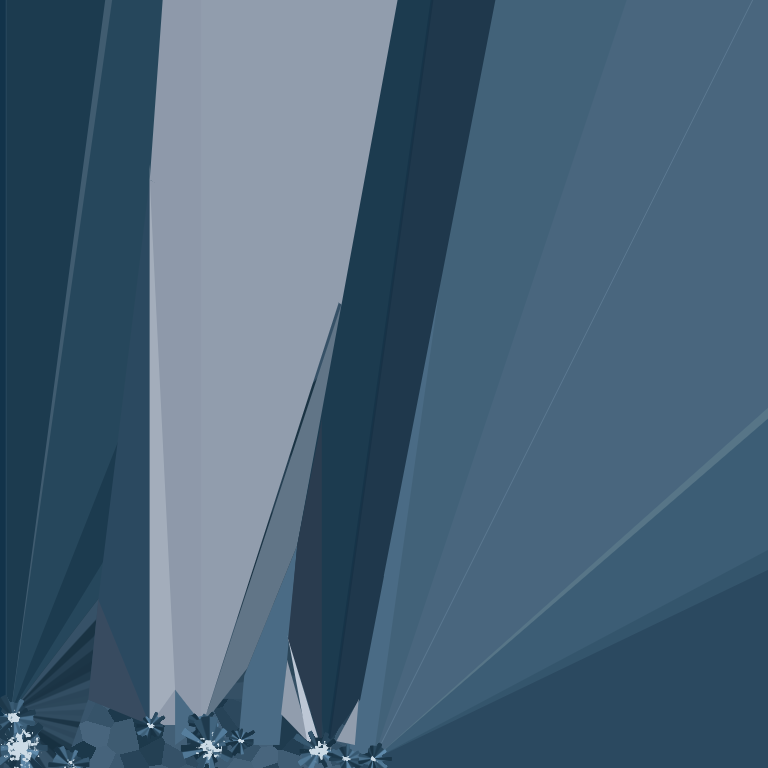
Reproduce this background procedurally as a Shadertoy shader.

```glsl
// Tall slate-blue crystal planes rising from a row of small glinting rosettes.
// Convex facets and ray fans are painted back to front in canvas units;
// hashed Voronoi chips and angular shards fill the broken lower edge.

const vec3 NAVY = vec3(.11, .23, .31);
const vec3 TEAL = vec3(.15, .28, .36);
const vec3 SLATE = vec3(.17, .285, .375);
const vec3 STEEL = vec3(.285, .4, .495);
const vec3 BLUE = vec3(.29, .42, .52);
const vec3 GREY = vec3(.38, .46, .53);
const vec3 PALE = vec3(.57, .615, .68);
const vec3 LIGHT = vec3(.64, .68, .735);

float hash(vec2 p) {
    p = fract(p * vec2(.1031, .1137) + .17);
    p += dot(p, p.yx + 33.3);
    return fract((p.x + p.y) * p.x * 7.31);
}

float noise(vec2 p) {
    vec2 i = floor(p), f = smoothstep(0., 1., fract(p));
    return mix(mix(hash(i), hash(i + vec2(1, 0)), f.x),
               mix(hash(i + vec2(0, 1)), hash(i + 1.), f.x), f.y);
}

// Antialiased coverage of a signed distance, positive inside
float cover(float d) { return clamp(d * iResolution.y + .5, 0., 1.); }

// Signed distance to the line a-b, positive on its right side
float edge(vec2 p, vec2 a, vec2 b) {
    vec2 d = b - a, q = p - a;
    return (q.x * d.y - q.y * d.x) / length(d);
}

// Convex facets; corners run clockwise, two to a vec4
float tri(vec2 p, vec4 s, vec2 c) {
    return cover(min(edge(p, s.xy, s.zw), min(edge(p, s.zw, c), edge(p, c, s.xy))));
}
float quad(vec2 p, vec4 s, vec4 t) {
    return cover(min(min(edge(p, s.xy, s.zw), edge(p, s.zw, t.xy)),
                     min(edge(p, t.xy, t.zw), edge(p, t.zw, s.xy))));
}
void face(inout vec3 col, vec3 tint, float mask) { col = mix(col, tint, mask); }

// Paints everything clockwise of a ray
void sweep(inout vec3 col, vec2 p, vec2 apex, float x, float y, vec3 tint) {
    col = mix(col, tint, cover(edge(p, apex, vec2(x, y))));
}

// Hashed value per angular sector, with smooth borders
float shards(vec2 q, float count, float seed) {
    float a = (atan(q.y, q.x) / 6.2832 + .5) * count, i = floor(a);
    float w = min(.5, count / (6.2832 * length(q) * iResolution.y + .01));
    return mix(hash(vec2(i, seed)), hash(vec2(mod(i + 1., count), seed)),
               smoothstep(.5 - w, .5 + w, a - i));
}

// Shade of the nearest random cell
float chips(vec2 p) {
    vec2 g = floor(p), f = p - g, best = vec2(9, 0);
    for (int k = 0; k < 9; k++) {
        vec2 o = vec2(k % 3, k / 3) - 1., c = g + o;
        float d = length(o + vec2(hash(c), hash(c + 41.)) - f);
        if (d < best.x) best = vec2(d, hash(c + 83.));
    }
    return best.y;
}

vec3 leftFan(vec2 p) {
    vec2 apex = vec2(.014, .072);
    vec3 col = mix(vec3(.07, .2, .29), NAVY, cover(p.x - .008));
    col += .07 * cover(.0006 - abs(p.x - .008));
    sweep(col, p, apex, .137, 1., vec3(.25, .36, .44));
    sweep(col, p, apex, .146, 1., TEAL);
    sweep(col, p, apex, .147, .408, NAVY);
    sweep(col, p, apex, .128, .258, TEAL);
    vec3 rays = mix(NAVY * .8, STEEL, .65 * shards(p - apex, 72., 5.));
    sweep(col, p, apex, .12, .21, rays);
    return col;
}

vec3 rightFan(vec2 p) {
    vec2 apex = vec2(.486, .011);
    vec3 col = BLUE;
    sweep(col, p, apex, .57, .609, vec3(.26, .385, .475));
    sweep(col, p, apex, .816, 1., STEEL);
    col += .08 * cover(.0005 - abs(edge(p, apex, vec2(.98, 1))));
    sweep(col, p, apex, 1., .469, vec3(.34, .46, .53));
    sweep(col, p, apex, 1., .455, vec3(.235, .365, .457));
    sweep(col, p, apex, 1., .284, vec3(.205, .335, .425));
    sweep(col, p, apex, 1., .258, SLATE);
    return col;
}

// Shard bursts (centre, reach) with speckled white cores
vec3 rosettes(vec3 col, vec2 p) {
    vec3 bursts[10] = vec3[10](
        vec3(.027, .026, .05), vec3(.018, .065, .033), vec3(.091, .004, .03),
        vec3(.196, .055, .022), vec3(.264, .056, .022), vec3(.273, .026, .042),
        vec3(.313, .036, .022), vec3(.415, .022, .038), vec3(.451, .011, .024),
        vec3(.486, .012, .025));
    float speckle = noise(p * 260.) + .5 * noise(p * 520.);
    for (int i = 0; i < 10; i++) {
        vec3 b = bursts[i];
        vec2 q = p - b.xy;
        float r = length(q), seed = float(i) + 11., shade = shards(q, 22., seed);
        float reach = b.z * (.4 + .6 * shards(q, 22., seed + 20.));
        face(col, mix(NAVY * .85, BLUE * 1.3, shade * shade), cover(reach - r));
        float core = 9. * b.z * b.z;
        face(col, vec3(.8, .86, .9), smoothstep(0., .3, speckle - .9 * r / core));
    }
    return col;
}

void mainImage(out vec4 fragColor, in vec2 fragCoord) {
    vec2 p = fragCoord / iResolution.xy;
    vec3 col = leftFan(p);

    // Broken strip and left panel
    face(col, mix(NAVY * .9, STEEL, chips(p * 34.)), quad(p, vec4(.115, .09, .47, .09), vec4(.47, -.01, .08, -.01)));
    face(col, SLATE, quad(p, vec4(.195, .766, .2, .056), vec4(.115, .089, .128, .219)));
    face(col, vec3(.22, .295, .375), tri(p, vec4(.128, .219, .195, .056), vec2(.115, .089)));

    // Pale column and flanks
    face(col, BLUE, quad(p, vec4(.387, .29, .364, .03), vec4(.31, .03, .318, .12)));
    face(col, GREY, quad(p, vec4(.45, .62, .387, .29), vec4(.322, .13, .264, .056)));
    float column = max(quad(p, vec4(.2125, 1.01, .53, 1.01), vec4(.45, .6, .195, .766)),
                       quad(p, vec4(.195, .766, .452, .64), vec4(.264, .056, .195, .056)));
    face(col, PALE - .015 * cover(.262 - p.x), column);
    face(col, LIGHT, tri(p, vec4(.195, .766, .228, .102), vec2(.195, .056)));
    face(col, BLUE, tri(p, vec4(.228, .102, .264, .056), vec2(.228, .03)));

    // Right fan, then the dark band
    face(col, rightFan(p), quad(p, vec4(.6, 1.01, 1.01, 1.01), vec4(1.01, -.01, .45, -.01)));
    float band = max(quad(p, vec4(.5195, 1.01, .647, 1.01), vec4(.49, .2, .387, .29)),
                     quad(p, vec4(.387, .29, .5, .25), vec4(.469, .089, .424, .028)));
    float split = edge(p, vec2(.427, .03), vec2(.5625, 1));
    face(col, mix(NAVY, vec3(.12, .22, .3), cover(split)) - .025 * cover(.0018 - abs(split)), band);
    face(col, vec3(.165, .235, .31), quad(p, vec4(.387, .29, .419, .453), vec4(.419, .03, .375, .167)));

    // Bright splinters
    face(col, PALE, tri(p, vec4(.374, .14, .405, .03), vec2(.366, .07)));
    face(col, LIGHT + .1, tri(p, vec4(.376, .165, .417, .03), vec2(.4, .035)));
    face(col, PALE, tri(p, vec4(.467, .089, .462, .03), vec2(.438, .035)));

    fragColor = vec4(rosettes(col, p), 1);
}
```
